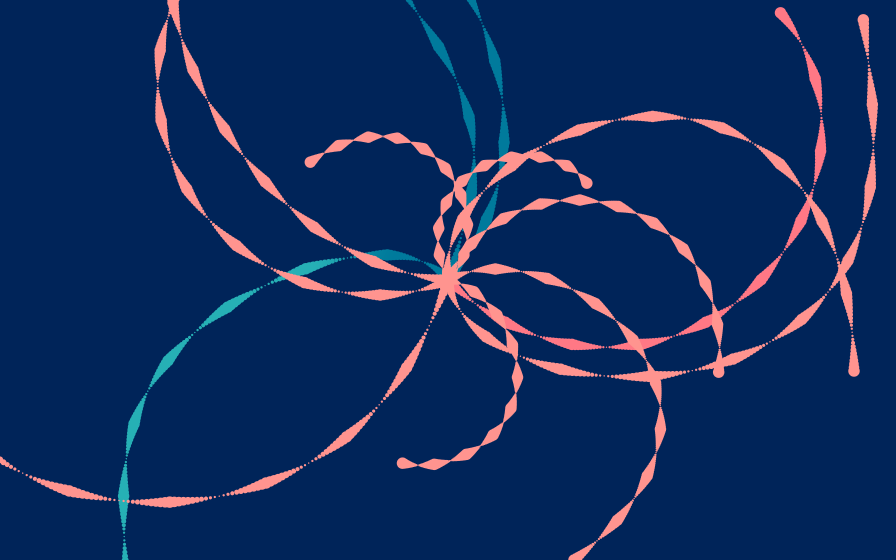
Write a Shadertoy shader that draws this background.

```glsl
// Curling ribbons of beads that spread from a central hub over deep navy.
// Each ribbon is a smooth quartic curve strung with round dots, whose
// radius swells and shrinks linearly to form a chain of diamonds.

const float GRID = 480.0;          // drawing units per canvas height
const float DOT_RADIUS = 4.9;      // widest dot
const float NODE_RADIUS = 0.55;    // thinnest dot
const float DOTS_PER_BEAD = 22.0;
const int SEGMENTS = 24;           // steps of the nearest-point search
const int DOT_REACH = 3;           // neighbouring dots tested on each side

const vec3 NAVY   = vec3(0.00, 0.14, 0.35);
const vec3 SALMON = vec3(1.00, 0.58, 0.56);
const vec3 PINK   = vec3(1.00, 0.47, 0.52);
const vec3 TEAL   = vec3(0.15, 0.69, 0.71);
const vec3 OCEAN  = vec3(0.00, 0.48, 0.61);

// Newton form of the quartic through the hub (u = 0) and four knots (u = 1..4)
vec2 curve(float u, vec2 d1, vec2 d2, vec2 d3, vec2 d4) {
    return u * (d1 + (u - 1.0) / 2.0 * (d2 + (u - 2.0) / 3.0 * (d3 + (u - 3.0) / 4.0 * d4)));
}

// Paints one beaded ribbon over the colour so far
void ribbon(inout vec3 color, vec3 ink, vec2 p, float beads,
            vec2 k1, vec2 k2, vec2 k3, vec2 k4) {
    // Forward differences of the knots
    vec2 d2 = k2 - 2.0 * k1;
    vec2 d3 = k3 - 3.0 * k2 + 3.0 * k1;
    vec2 d4 = k4 - 4.0 * k3 + 6.0 * k2 - 4.0 * k1;

    // Nearest place along the curve
    float stepU = 4.0 / float(SEGMENTS);
    float nearestU = 0.0, nearestSq = 1e9;
    vec2 a = vec2(0.0);
    for (int i = 0; i < SEGMENTS; i++) {
        vec2 b = curve(float(i + 1) * stepU, k1, d2, d3, d4);
        vec2 ab = b - a, ap = p - a;
        float h = clamp(dot(ap, ab) / dot(ab, ab), 0.0, 1.0);
        vec2 gap = ap - h * ab;
        float sq = dot(gap, gap);
        if (sq < nearestSq) {
            nearestSq = sq;
            nearestU = (float(i) + h) * stepU;
        }
        a = b;
    }
    if (nearestSq > 400.0) return;

    // Union of the dots around that place
    float dots = beads * DOTS_PER_BEAD;
    float middle = round(nearestU / 4.0 * dots);
    float dist = 1e9;
    for (int j = -DOT_REACH; j <= DOT_REACH; j++) {
        float k = clamp(middle + float(j), 0.0, dots);
        float swell = abs(2.0 * fract(k / DOTS_PER_BEAD) - 1.0);
        float radius = mix(NODE_RADIUS, DOT_RADIUS, swell);
        vec2 center = curve(4.0 * k / dots, k1, d2, d3, d4);
        dist = min(dist, length(p - center) - radius);
    }
    float pixel = GRID / iResolution.y;
    color = mix(color, ink, clamp(0.5 - dist / pixel, 0.0, 1.0));
}

void mainImage(out vec4 fragColor, in vec2 fragCoord) {
    vec2 p = (fragCoord - 0.5 * iResolution.xy) * GRID / iResolution.y;
    vec3 color = NAVY;

    // Cool ribbons at the back
    ribbon(color, OCEAN, p, 4.0, vec2(20, 75), vec2(18, 140), vec2(-8, 200), vec2(-42, 254));
    ribbon(color, OCEAN, p, 4.0, vec2(33, 52), vec2(48, 118), vec2(40, 188), vec2(16, 248));
    vec3 fade = mix(OCEAN, TEAL, smoothstep(50.0, 120.0, length(p)));
    ribbon(color, fade, p, 7.0, vec2(-104, 15), vec2(-217, -45), vec2(-273, -138), vec2(-276, -258));

    // Large sweeps to the right
    ribbon(color, PINK, p, 9.0, vec2(121, -57), vec2(246, -20), vec2(317, 95), vec2(285, 229));
    ribbon(color, SALMON, p, 9.0, vec2(115, -80), vec2(276, -53), vec2(359, 63), vec2(356, 223));
    ribbon(color, SALMON, p, 9.0, vec2(68, 107), vec2(206, 138), vec2(313, 64), vec2(348, -78));

    // Large sweeps to the left
    ribbon(color, SALMON, p, 7.0, vec2(-103, 37), vec2(-175, 106), vec2(-224, 194), vec2(-238, 304));
    ribbon(color, SALMON, p, 7.0, vec2(-107, -7), vec2(-205, 52), vec2(-248, 152), vec2(-230, 248));
    ribbon(color, SALMON, p, 6.0, vec2(-59, -107), vec2(-156, -174), vec2(-282, -189), vec2(-399, -143));

    // Medium and small curls
    ribbon(color, SALMON, p, 10.0, vec2(63, 60), vec2(146, 63), vec2(212, 13), vec2(232, -79));
    ribbon(color, SALMON, p, 9.0, vec2(96, -3), vec2(170, -69), vec2(175, -158), vec2(108, -240));
    ribbon(color, SALMON, p, 9.0, vec2(46, -36), vec2(58, -97), vec2(22, -146), vec2(-39, -157));
    ribbon(color, SALMON, p, 9.0, vec2(-7, 50), vec2(21, 92), vec2(73, 106), vec2(119, 83));
    ribbon(color, SALMON, p, 9.0, vec2(16, 54), vec2(-11, 105), vec2(-62, 123), vec2(-118, 101));

    fragColor = vec4(color, 1.0);
}
```
